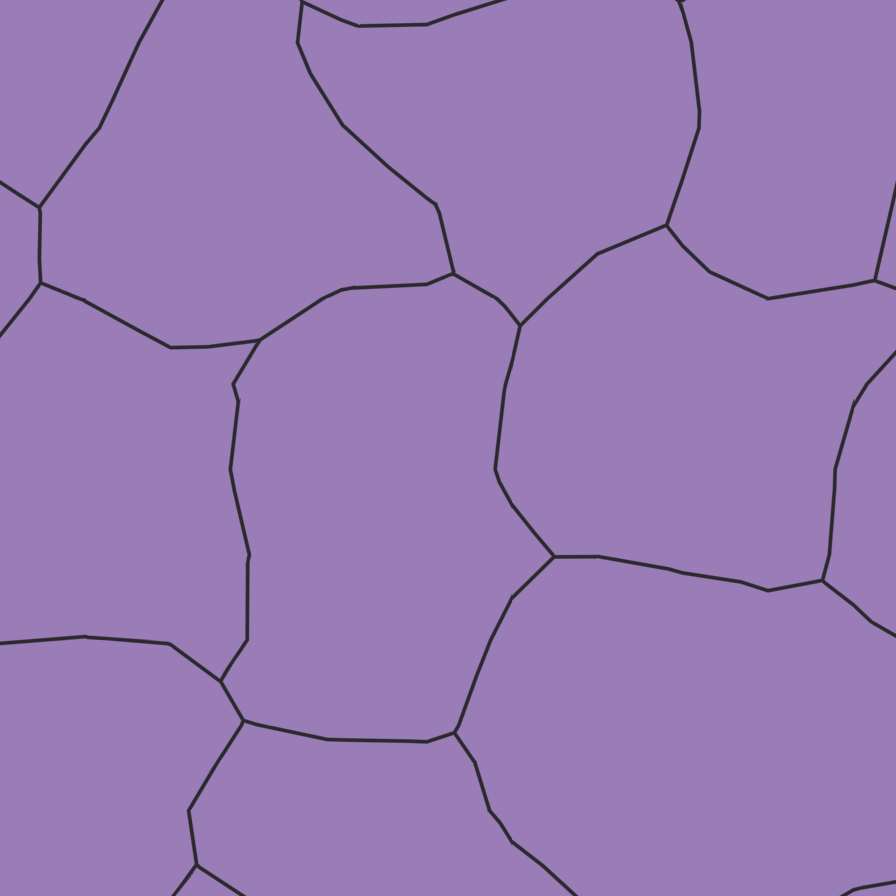
Reproduce this pattern procedurally as a Shadertoy shader.

```glsl
const vec3  FILL_COLOR  = vec3(0.602, 0.492, 0.718);
const vec3  LINE_COLOR  = vec3(0.170, 0.160, 0.180);
const float LINE_WIDTH  = 0.0041;  // in canvas heights
const float CELLS       = 3.0;     // cells per canvas height
const float JITTER      = 0.88;    // scatter of the cell centres
const float WARP_AMOUNT = 0.15;    // bending of the borders
const float WARP_SCALE  = 2.9;     // bends per canvas height
const float FACETS      = 10.5;    // straight pieces per canvas height
const vec2  SEED        = vec2(37.0, 91.0);

vec2 hash2(vec2 p) {
    vec3 q = fract((p + SEED).xyx * vec3(0.1031, 0.1030, 0.0973));
    q += dot(q, q.yzx + 33.33);
    return fract((q.xx + q.yz) * q.zy);
}

float cornerSlope(vec2 corner, vec2 offset) {
    float angle = 6.28319 * hash2(corner).x;
    return dot(vec2(cos(angle), sin(angle)), offset);
}

float gradientNoise(vec2 p) {
    vec2 i = floor(p), f = p - i;
    vec2 u = f * f * f * (f * (f * 6.0 - 15.0) + 10.0);
    vec2 e = vec2(1.0, 0.0);
    float low  = mix(cornerSlope(i, f), cornerSlope(i + e, f - e), u.x);
    float high = mix(cornerSlope(i + e.yx, f - e.yx), cornerSlope(i + 1.0, f - 1.0), u.x);
    return mix(low, high, u.y);
}

vec2 warpOffset(vec2 p) {
    vec2 q = p * WARP_SCALE;
    vec2 broad = vec2(gradientNoise(q), gradientNoise(q + 57.3));
    vec2 fine  = vec2(gradientNoise(q * 2.3 + 19.7), gradientNoise(q * 2.3 + 83.1));
    return WARP_AMOUNT * (broad + 0.16 * fine);
}

// Warp interpolated linearly over triangles, so that curves become polylines
vec2 facetedWarp(vec2 p) {
    vec2 q = p * FACETS;
    vec2 i = floor(q), f = q - i;
    vec2 side = f.x > f.y ? vec2(1.0, 0.0) : vec2(0.0, 1.0);
    float near = max(f.x, f.y), far = min(f.x, f.y);
    return (1.0 - near) * warpOffset(i / FACETS)
         + (near - far) * warpOffset((i + side) / FACETS)
         + far * warpOffset((i + 1.0) / FACETS);
}

vec2 cellCentre(vec2 cell) {
    return cell + 0.5 + JITTER * (hash2(cell) - 0.5);
}

// Distance in pixels to the nearest Voronoi border; pixelStep undoes the warp stretch
float borderDistance(vec2 p, mat2 pixelStep) {
    vec2 home = floor(p), nearest = vec2(0.0);
    float best = 1e5;
    for (int y = -1; y <= 1; y++)
    for (int x = -1; x <= 1; x++) {
        vec2 cell = floor(p) + vec2(x, y);
        vec2 toCentre = cellCentre(cell) - p;
        float d = dot(toCentre, toCentre);
        if (d < best) { best = d; nearest = toCentre; home = cell; }
    }

    float border = 1e5;
    for (int y = -2; y <= 2; y++)
    for (int x = -2; x <= 2; x++) {
        if (x == 0 && y == 0) continue;
        vec2 toCentre = cellCentre(home + vec2(x, y)) - p;
        vec2 normal = normalize(toCentre - nearest);
        float d = dot(0.5 * (nearest + toCentre), normal);
        border = min(border, d / max(length(normal * pixelStep), 1e-6));
    }
    return border;
}

void mainImage(out vec4 fragColor, in vec2 fragCoord) {
    vec2 uv = fragCoord / iResolution.y;
    vec2 p = CELLS * (uv + facetedWarp(uv));
    float d = borderDistance(p, mat2(dFdx(p), dFdy(p)));

    // Outline with a soft edge about one pixel wide
    float halfWidth = 0.5 * LINE_WIDTH * iResolution.y;
    float line = 1.0 - smoothstep(halfWidth - 0.9, halfWidth + 0.9, d);
    fragColor = vec4(mix(FILL_COLOR, LINE_COLOR, line), 1.0);
}
```
